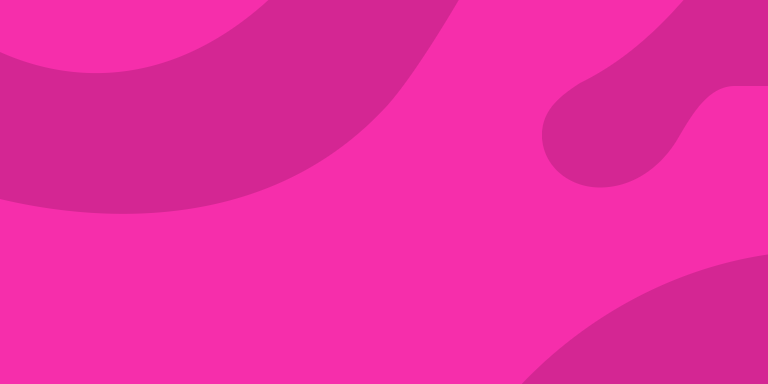
Write a WebGL 2 fragment shader that draws this background.

```glsl
#version 300 es
precision highp float;
// Flat pink background with a sweeping band, a rounded blob and a hill in deeper pink.

#define GRID 384.0                      // canvas height in design units
#define PINK vec3(0.965, 0.18, 0.67)
#define DEEP_PINK vec3(0.83, 0.15, 0.575)
#define BLOB_LEFT 542.0                 // x of the blob's rounded tip
#define SOLVE_STEPS 18

uniform vec2 u_resolution;
out vec4 fragColor;

vec2 bezier(vec2 a, vec2 b, vec2 c, vec2 d, float t) {
    float s = 1.0 - t;
    return s * s * s * a + 3.0 * s * t * (s * b + t * c) + t * t * t * d;
}

vec2 bezierTangent(vec2 a, vec2 b, vec2 c, vec2 d, float t) {
    float s = 1.0 - t;
    return s * s * (b - a) + 2.0 * s * t * (c - b) + t * t * (d - c);
}

// Approximate distance above a curve whose x grows with t; negative below it.
float above(vec2 p, vec2 a, vec2 b, vec2 c, vec2 d) {
    float lo = 0.0, hi = 1.0;
    for (int i = 0; i < SOLVE_STEPS; i++) {
        float mid = 0.5 * (lo + hi);
        if (bezier(a, b, c, d, mid).x < p.x) lo = mid;
        else hi = mid;
    }
    float t = 0.5 * (lo + hi);
    vec2 tangent = bezierTangent(a, b, c, d, t);
    float steepness = max(tangent.x / max(length(tangent), 1e-4), 0.05);
    return (p.y - bezier(a, b, c, d, t).y) * steepness;
}

// Each shape returns a positive depth inside and a negative one outside.
float bandDepth(vec2 p) {
    float inner = above(p, vec2(0, 332), vec2(85, 294), vec2(189, 302), vec2(285, 400));
    vec2 join = vec2(385, 276);
    float outer = p.x < join.x
        ? above(p, vec2(0, 185), vec2(105, 160), vec2(270, 153), join)
        : above(p, join, vec2(407, 299.5), vec2(440, 351), vec2(471, 405));
    return min(outer, -inner);
}

float blobDepth(vec2 p) {
    vec2 tip = vec2(BLOB_LEFT, 249);
    vec2 shoulder = vec2(580, 301);
    float top = p.x < shoulder.x
        ? above(p, tip, vec2(BLOB_LEFT, 274), vec2(560, 288), shoulder)
        : above(p, shoulder, vec2(625, 323), vec2(662, 357), vec2(697, 400));
    vec2 base = vec2(600, 196.5);
    vec2 bend = vec2(677, 244);
    float bottom;
    if (p.x < base.x)
        bottom = above(p, tip, vec2(BLOB_LEFT, 219), vec2(568, 196.5), base);
    else if (p.x < bend.x)
        bottom = above(p, base, vec2(632, 196.5), vec2(660, 216), bend);
    else
        bottom = above(p, bend, vec2(692, 269.5), vec2(708, 298), vec2(735, 298));
    return min(min(-top, bottom), p.x - BLOB_LEFT);
}

float hillDepth(vec2 p) {
    return -above(p, vec2(508, -15), vec2(575, 62), vec2(670, 117), vec2(775, 130.5));
}

void main() {
    float pixel = GRID / u_resolution.y;
    vec2 p = gl_FragCoord.xy * pixel;
    float depth = max(bandDepth(p), max(blobDepth(p), hillDepth(p)));
    float coverage = clamp(depth / pixel + 0.5, 0.0, 1.0);
    fragColor = vec4(mix(PINK, DEEP_PINK, coverage), 1.0);
}
```
